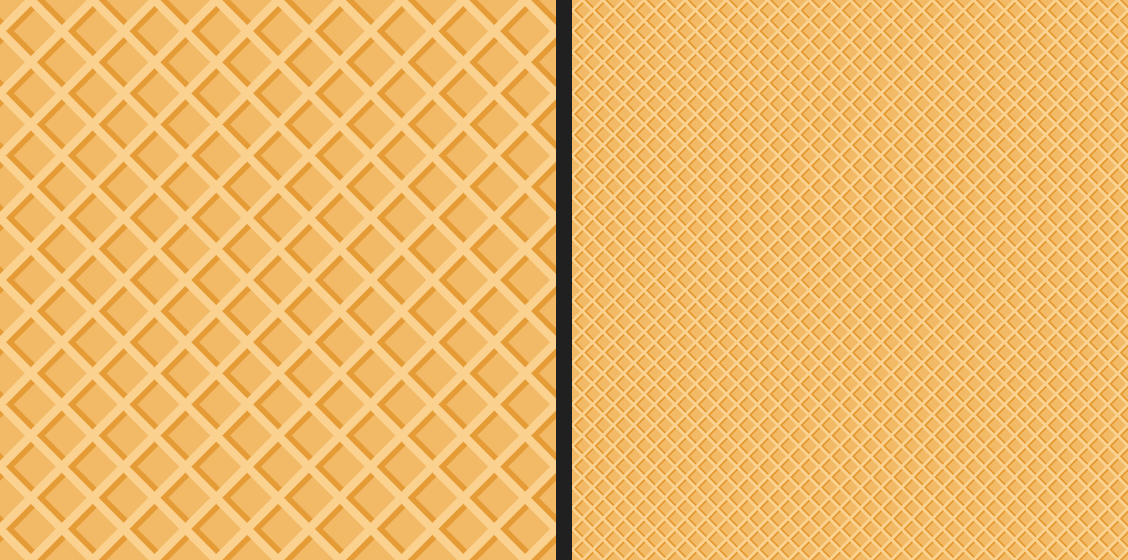
Left, the tile; right, the same tile 3 across and 3 down.
This pattern is drawn by a Shadertoy shader. Its source:

```glsl
// Waffle grid: diagonal light ridges around square pits shaded on their two left sides.

#define REPEATS 9.0       // diamonds across and down
#define PIT_HALF 0.403    // half side of a pit, in lattice cells
#define SHADE_WIDTH 0.128 // width of the shaded pit walls, in lattice cells
#define RIDGE_COLOR vec3(0.98, 0.82, 0.56)
#define FLOOR_COLOR vec3(0.95, 0.73, 0.40)
#define SHADE_COLOR vec3(0.90, 0.61, 0.21)

// Coverage of the region where the signed distance is positive.
float coverage(float dist, float pixel) {
    return clamp(dist / pixel + 0.5, 0.0, 1.0);
}

// Position relative to the nearest pit centre, along the two diagonals.
vec2 diagonalCell(vec2 p) {
    vec2 diagonal = vec2(p.x + p.y, p.x - p.y);
    return fract(diagonal + 0.5) - 0.5;
}

void mainImage(out vec4 fragColor, in vec2 fragCoord) {
    vec2 cell = diagonalCell(REPEATS * fragCoord / iResolution.xy);
    float pixel = length(REPEATS / iResolution.xy);

    // Square pit, and its floor set in from the left corner
    float pitDist = PIT_HALF - max(abs(cell.x), abs(cell.y));
    float floorDist = min(cell.x, cell.y) + PIT_HALF - SHADE_WIDTH;

    vec3 color = mix(SHADE_COLOR, FLOOR_COLOR, coverage(floorDist, pixel));
    color = mix(RIDGE_COLOR, color, coverage(pitDist, pixel));
    fragColor = vec4(color, 1.0);
}
```
